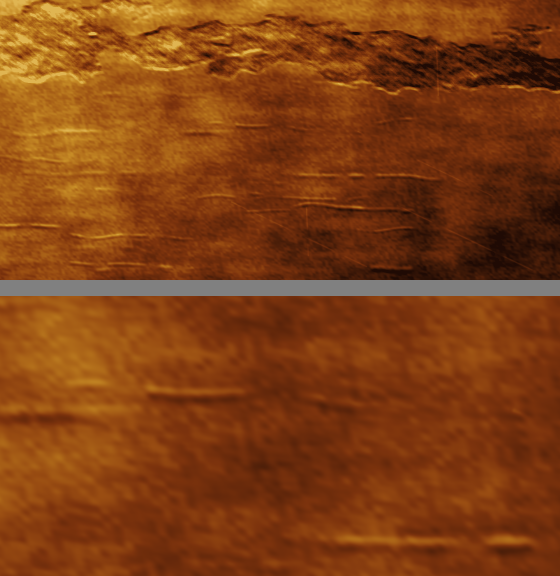
Top: the whole. Bottom: its middle third, enlarged.
Give the GLSL for this texture, as a Shadertoy shader.

```glsl
// Worn amber wood: a diagonal light falloff over streaked, mottled grain, with a
// ragged embossed gouge along the top and scattered pale scratches.
// One scalar tone is summed from these layers, then mapped through a colour ramp.

#define BASE_TONE 2.85
#define FALL_X 1.75
#define RISE_Y 2.65
#define GOUGE_HALF_WIDTH 0.082
#define GOUGE_DARKEN 0.7
#define RELIEF 4.6
#define MOTTLE 3.0
#define STREAK 2.3
#define GRAIN 0.95
#define SCRATCHES 26
#define SCRATCH_GAIN 1.6
#define HAIRLINES 5

float hash(vec2 p) {
    vec3 q = fract(vec3(p.xyx) * 0.1031);
    q += dot(q, q.yzx + 33.33);
    return fract((q.x + q.y) * q.z);
}

float noise(vec2 p) {
    vec2 cell = floor(p), f = fract(p);
    f = f * f * (3.0 - 2.0 * f);
    return mix(mix(hash(cell), hash(cell + vec2(1, 0)), f.x),
               mix(hash(cell + vec2(0, 1)), hash(cell + 1.0), f.x), f.y);
}

float fbm(vec2 p) {
    float sum = 0.0, gain = 0.53;
    for (int i = 0; i < 4; i++) {
        sum += gain * noise(p);
        p = p * 2.03 + 17.7;
        gain *= 0.5;
    }
    return sum;
}

// Coverage of the ragged gouge, which sinks slightly to the right
float gouge(vec2 p) {
    float centre = 0.862 - 0.036 * p.x;
    float ragged = 0.28 * (fbm(p * vec2(5.0, 11.0) + 4.0) - 0.5);
    float inside = GOUGE_HALF_WIDTH + ragged - abs(p.y - centre);
    return smoothstep(-0.012, 0.012, inside);
}

// Surface height: a hollow filled with slanted splinters
float surface(vec2 p) {
    vec2 slanted = vec2(p.x, p.y + 0.4 * p.x);
    return gouge(p) * (1.6 * fbm(slanted * vec2(19.0, 33.0)) - 1.12);
}

// Pale horizontal scratches, each with a shadow below
float scratches(vec2 p) {
    float sum = 0.0;
    for (int i = 0; i < SCRATCHES; i++) {
        float id = float(i) + 1.0;
        float start = mix(-0.3, 1.4, hash(vec2(id, 3.0)));
        float len = mix(0.18, 0.7, hash(vec2(id, 7.0)));
        float row = mix(0.04, 0.74, hash(vec2(id, 11.0)));
        float along = (p.x - start) / len;
        float wobble = 0.022 * (noise(vec2(p.x * 9.0, id * 5.0)) - 0.5);
        float d = p.y - row + 0.035 * (p.x - start) * hash(vec2(id, 19.0)) + wobble;
        float w = mix(0.004, 0.007, hash(vec2(id, 23.0)));
        float ends = smoothstep(0.0, 0.15, along) * smoothstep(1.0, 0.7, along);
        float broken = smoothstep(0.2, 0.7, noise(vec2(p.x * 22.0, id * 9.0)));
        float ridge = exp(-d * d / (w * w));
        float shade = exp(-pow(d / w + 2.0, 2.0));
        sum += ends * broken * (ridge - 0.65 * shade) * mix(0.4, 1.0, hash(vec2(id, 31.0)));
    }
    return sum;
}

// Faint straight hairlines, alternately diagonal and upright
float hairlines(vec2 p) {
    float sum = 0.0;
    for (int i = 0; i < HAIRLINES; i++) {
        float id = float(i) + 1.0;
        vec2 start = vec2(mix(0.5, 1.7, hash(vec2(id, 41.0))), mix(0.2, 0.85, hash(vec2(id, 43.0))));
        vec2 dir = i % 2 == 0 ? vec2(0.48, -0.23) : vec2(0.006, -0.17);
        vec2 rel = p - start;
        float t = clamp(dot(rel, dir) / dot(dir, dir), 0.0, 1.0);
        float d = length(rel - dir * t) / 0.003;
        sum += exp(-d * d) * smoothstep(0.15, 0.6, noise(p * 19.0 + id));
    }
    return sum;
}

// Piecewise ramp from near black through rust to pale gold
vec3 woodColour(float tone) {
    vec3 ramp[8] = vec3[8](
        vec3(0.12, 0.04, 0.015), vec3(0.25, 0.10, 0.03),
        vec3(0.38, 0.15, 0.04), vec3(0.49, 0.20, 0.05),
        vec3(0.60, 0.30, 0.07), vec3(0.69, 0.42, 0.10),
        vec3(0.78, 0.55, 0.15), vec3(0.88, 0.71, 0.32));
    float level = clamp(tone + 1.0, 0.0, 6.999);
    int i = int(level);
    return mix(ramp[i], ramp[i + 1], fract(level));
}

void mainImage(out vec4 fragColor, in vec2 fragCoord) {
    vec2 p = fragCoord / iResolution.y;
    p.x *= 2.0 * iResolution.y / iResolution.x;

    // Broad light, blotches and horizontal fibres
    float tone = BASE_TONE + RISE_Y * p.y - FALL_X * p.x;
    tone += MOTTLE * (fbm(p * vec2(8.0, 6.5) + 9.0) - 0.5);
    tone += STREAK * (fbm(p * vec2(4.0, 25.0) + 21.0) - 0.5);

    // Gouge lit so that its lower lip catches the light, darker to the right
    float hollow = gouge(p);
    float slope = surface(p) - surface(p + vec2(-0.005, 0.011));
    float pits = 3.0 * (fbm(p * vec2(13.0, 20.0) + 31.0) - 0.5);
    tone += RELIEF * slope + hollow * (pits - GOUGE_DARKEN * (0.6 + 0.6 * p.x));

    // Scratches and fine, slightly slanted grain
    tone += SCRATCH_GAIN * scratches(p) + 0.8 * hairlines(p);
    vec2 fine = vec2(p.x + 0.2 * p.y, p.y + 0.25 * p.x);
    tone += GRAIN * (noise(fine * vec2(95.0, 120.0)) - 0.5);

    fragColor = vec4(woodColour(tone), 1.0);
}
```
